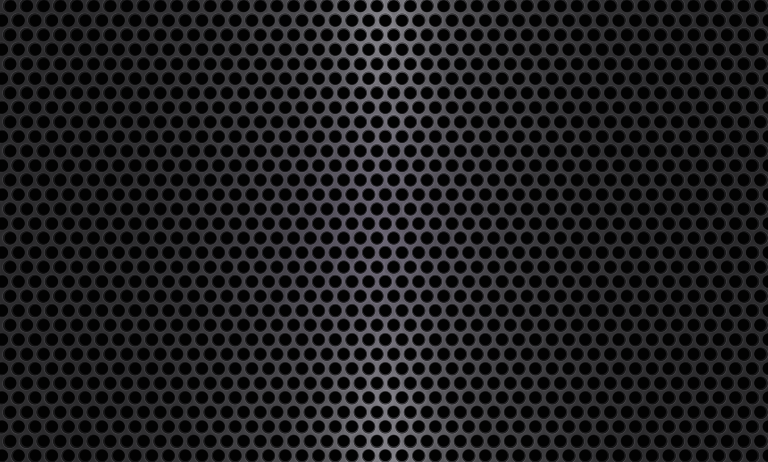
This pattern is drawn by a Shadertoy shader. Its source:

```glsl
// Perforated dark metal sheet: staggered rows of round holes with bevelled walls.
// The nearest hole centre comes from a repeated lattice; a soft vertical sheen,
// faint grain and small per-hole variation shade the metal between the holes.

const float COLUMNS = 46.0;
const float ROWS = 31.8;
const float FIRST_ROW = 0.38;       // first row below the top edge, in row pitches
const float RIM_RADIUS = 0.0147;    // fractions of the canvas height
const float FLOOR_RADIUS = 0.0124;

float hash(vec2 cell) {
    vec3 q = fract(vec3(cell.xyx) * 0.1031);
    q += dot(q, q.yzx + 33.33);
    return fract((q.x + q.y) * q.z);
}

float valueNoise(vec2 p) {
    vec2 cell = floor(p);
    vec2 f = fract(p);
    f = f * f * (3.0 - 2.0 * f);
    float low = mix(hash(cell), hash(cell + vec2(1.0, 0.0)), f.x);
    float high = mix(hash(cell + vec2(0.0, 1.0)), hash(cell + 1.0), f.x);
    return mix(low, high, f.y);
}

float disc(vec2 p, float radius, float blur) {
    return 1.0 - smoothstep(-blur, blur, length(p) - radius);
}

float bell(float x, float width) {
    return exp(-x * x / (width * width));
}

// Offset from the nearest hole centre (xy) and the hole's lattice cell (zw).
vec4 nearestHole(vec2 p, vec2 pitch, float middle) {
    float nearRow = floor((1.0 - p.y) / pitch.y - FIRST_ROW + 0.5);
    vec4 nearest = vec4(1e3);
    for (int i = -1; i <= 1; i++) {
        float row = nearRow + float(i);
        float shift = middle + pitch.x * (0.08 - 0.5 * mod(row + 1.0, 2.0));
        float column = floor((p.x - shift) / pitch.x + 0.5);
        vec2 centre = vec2(shift + column * pitch.x,
                           1.0 - (row + FIRST_ROW) * pitch.y);
        vec2 offset = p - centre;
        if (dot(offset, offset) < dot(nearest.xy, nearest.xy)) {
            nearest = vec4(offset, column, row);
        }
    }
    return nearest;
}

// Brightness of the sheet: broad glow plus a soft streak, strongest at the ends.
float sheen(vec2 uv) {
    float x = uv.x - 0.5;
    float ends = smoothstep(0.1, 0.45, abs(uv.y - 0.5));
    return 0.17 + 0.16 * bell(x, 0.21) + bell(x, 0.065) * mix(0.07, 0.16, ends);
}

void mainImage(out vec4 fragColor, in vec2 fragCoord) {
    vec2 uv = fragCoord / iResolution.xy;
    vec2 p = fragCoord / iResolution.y;
    float aspect = iResolution.x / iResolution.y;
    float blur = 0.55 / iResolution.y;
    vec2 pitch = vec2(aspect / COLUMNS, 1.0 / ROWS);

    vec4 hole = nearestHole(p, pitch, 0.5 * aspect);
    vec2 offset = hole.xy;
    float variation = hash(hole.zw + 50.0) - 0.5;

    // Metal face with a cool tint, slightly violet near the middle
    float light = sheen(uv);
    float grain = valueNoise(p * vec2(260.0, 90.0)) - 0.5;
    float violet = bell(uv.x - 0.47, 0.16) * bell(uv.y - 0.5, 0.25);
    vec3 tint = mix(vec3(0.99, 0.98, 1.03), vec3(0.99, 0.94, 1.08), violet);
    vec3 metal = tint * light * (1.0 + 0.08 * grain + 0.08 * variation);

    // Lit lip, strongest on the side away from the middle of the sheet
    vec2 facing = offset / max(length(offset), 1e-5);
    vec2 outward = 2.0 * (uv - 0.5);
    float lip = bell(length(offset) - RIM_RADIUS, 0.0016);
    metal += tint * lip * (0.045 + 0.045 * dot(facing, outward));

    // Inner walls show more on the side away from the middle
    vec2 lean = outward * vec2(0.0018, 0.0011);
    float wallLight = 0.46 + 0.1 * facing.y + 0.1 * dot(facing, outward);
    vec3 wall = tint * light * wallLight * (1.0 + 0.2 * variation);
    vec3 floorColour = vec3(0.006, 0.006, 0.008);

    vec3 colour = mix(metal, wall, disc(offset, RIM_RADIUS, blur));
    colour = mix(colour, floorColour, disc(offset + lean, FLOOR_RADIUS, blur));
    fragColor = vec4(colour, 1.0);
}
```
